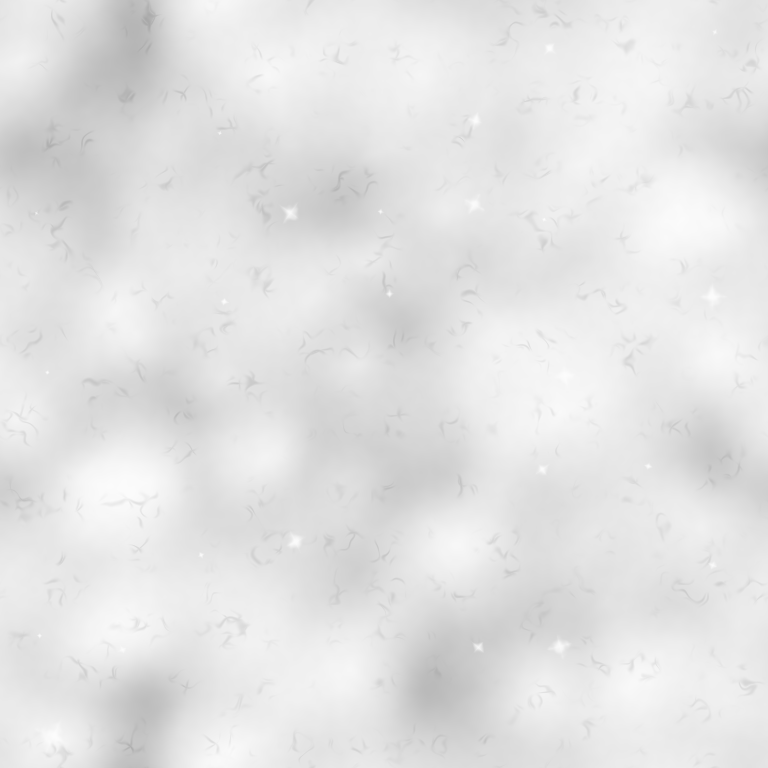
Write a Shadertoy shader that draws this texture.

```glsl
const float TAU = 6.2831853;
const float MEDIAN_SHADOW = 0.101;
const float SHADOW_SPREAD = 0.46;
const float SPARKLE_WHITE = 0.992;

// Integer hash: three values from 0 to 1 per wrapped cell
vec3 hashCell(vec2 cell, float period, uint seed) {
    uvec2 c = uvec2(mod(cell, period) + 0.5);
    uvec3 v = uvec3(c, seed) * 1664525u + 1013904223u;
    v.x += v.y * v.z; v.y += v.z * v.x; v.z += v.x * v.y;
    v ^= v >> 16u;
    v.x += v.y * v.z; v.y += v.z * v.x; v.z += v.x * v.y;
    return vec3(v >> 8u) / 16777216.0;
}

float cornerSlope(vec2 cell, vec2 offset, float period, uint seed) {
    float angle = TAU * hashCell(cell, period, seed).x;
    return dot(vec2(cos(angle), sin(angle)), offset);
}

// Gradient noise that repeats after a whole number of cells
float wrapNoise(vec2 uv, float period, uint seed) {
    vec2 p = uv * period;
    vec2 i = floor(p), f = p - i;
    vec2 w = f * f * f * (f * (f * 6.0 - 15.0) + 10.0);
    vec2 e = vec2(1.0, 0.0);
    float low = mix(cornerSlope(i, f, period, seed),
                    cornerSlope(i + e.xy, f - e.xy, period, seed), w.x);
    float high = mix(cornerSlope(i + e.yx, f - e.yx, period, seed),
                     cornerSlope(i + e.xx, f - e.xx, period, seed), w.x);
    return mix(low, high, w.y);
}

vec2 warp(vec2 uv, float period, float amount, uint seed) {
    return uv + amount * vec2(wrapNoise(uv, period, seed),
                              wrapNoise(uv, period, seed + 1u));
}

// Scattered bright cusps, stretched along a rising diagonal
float softPeaks(vec2 uv, float period, uint seed) {
    vec2 p = uv * period, cell = floor(p);
    vec2 along = normalize(vec2(1.0, 0.75));
    float total = 0.0;
    for (int y = -1; y <= 1; y++)
    for (int x = -1; x <= 1; x++) {
        vec2 neighbour = cell + vec2(x, y);
        vec3 h = hashCell(neighbour, period, seed);
        vec2 d = p - neighbour - h.xy;
        float across = dot(d, vec2(-along.y, along.x));
        float reach = max(0.0, 1.0 - length(vec2(dot(d, along), across * 1.3)));
        total += h.z * reach * reach;
    }
    return total;
}

// Thin broken cracks from the zero lines of noise
float crackLine(vec2 uv, float period, float width, uint seed) {
    return 1.0 - smoothstep(0.0, width, abs(wrapNoise(uv, period, seed)));
}

float cracks(vec2 uv) {
    vec2 p = warp(uv, 48.0, 0.012, 20u);
    float lines = max(crackLine(p, 26.0, 0.10, 22u),
                      0.8 * crackLine(p, 37.0, 0.13, 23u));
    float patches = smoothstep(0.02, 0.42, wrapNoise(uv, 19.0, 24u));
    float breaks = smoothstep(-0.25, 0.3, wrapNoise(uv, 53.0, 25u));
    return lines * patches * breaks;
}

// Sparse small stars with ragged, fading rims
float sparkles(vec2 uv, float period, float chance, uint seed) {
    vec2 p = uv * period, cell = floor(p);
    vec3 place = hashCell(cell, period, seed);
    vec3 look = hashCell(cell, period, seed + 1u);
    vec2 d = p - cell - 0.35 - 0.3 * place.xy;
    float angle = TAU * look.x;
    d = mat2(cos(angle), sin(angle), -sin(angle), cos(angle)) * d;
    vec2 arms = pow(abs(d) + 1e-5, vec2(0.85));
    float radius = mix(0.04, 0.28, look.y * look.y);
    float dist = pow(arms.x + arms.y, 1.0 / 0.85) / radius;
    float rim = 0.35 * wrapNoise(uv, 128.0, seed + 2u);
    return smoothstep(0.0, 1.0, 1.0 - dist + rim) * step(place.z, chance);
}

void mainImage(out vec4 fragColor, in vec2 fragCoord) {
    vec2 uv = fragCoord / iResolution.xy;

    // Broad soft clouds: shadow depth grows exponentially
    vec2 cloudUv = warp(uv, 5.0, 0.05, 1u);
    float depth = 3.0 * wrapNoise(cloudUv, 3.0, 3u)
                + 1.5 * wrapNoise(cloudUv, 7.0, 4u)
                + 0.35 * wrapNoise(uv, 16.0, 5u)
                - 3.5 * (softPeaks(warp(uv, 11.0, 0.02, 6u), 7.0, 8u) - 0.2);
    float tone = 1.0 - MEDIAN_SHADOW * exp(SHADOW_SPREAD * depth);

    // Fine surface detail
    tone += 0.008 * wrapNoise(uv, 64.0, 9u);
    tone -= 0.085 * cracks(uv);
    tone = mix(tone, SPARKLE_WHITE, 0.9 * sparkles(uv, 9.0, 0.33, 30u));

    fragColor = vec4(vec3(clamp(tone, 0.0, 1.0)), 1.0);
}
```
